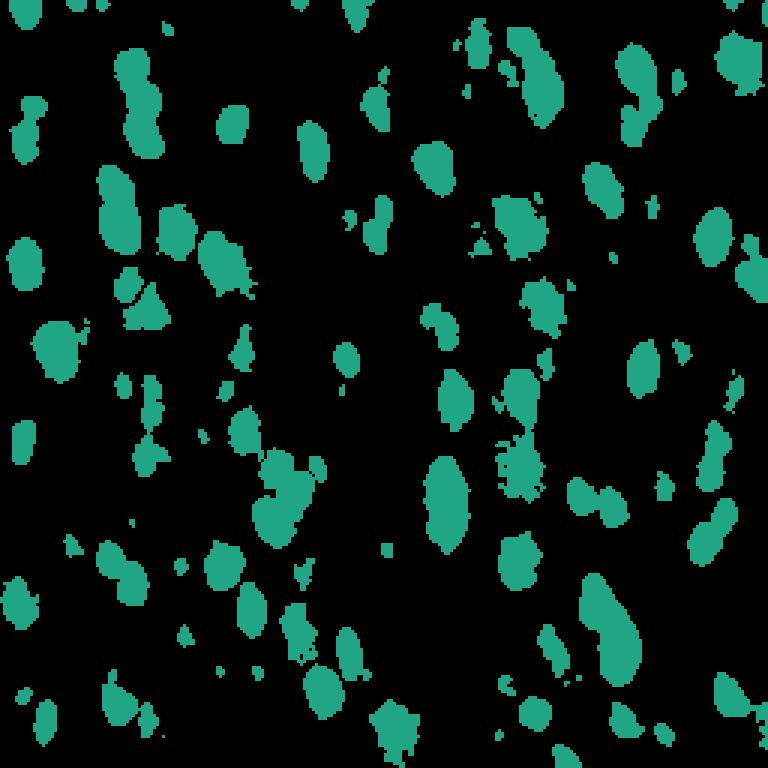
Write a WebGL 1 fragment shader that draws this pattern.

```glsl
precision highp float;
// Scattered, mostly upright cell nuclei on black, as a coarse binary mask.
// Jittered grids place noisy ellipses, some in touching pairs, plus ragged
// debris; the field is sampled on square blocks and supersampled.
uniform vec2 u_resolution;

const vec3 BACKGROUND = vec3(0.0);
const vec3 NUCLEUS = vec3(0.13, 0.65, 0.52);
const float BLOCKS = 256.0;                 // mask blocks across the canvas
const float NUCLEUS_GRID = 9.0;
const float NUCLEUS_PRESENCE = 0.85;
const vec2 NUCLEUS_LENGTH = vec2(0.023, 0.043);  // half-length range
const vec2 NUCLEUS_ROUGH = vec2(0.12, 0.9);
const float PAIRING = 0.3;                  // share of nuclei with a partner
const float DEBRIS_GRID = 13.0;
const float DEBRIS_PRESENCE = 0.36;
const vec2 DEBRIS_LENGTH = vec2(0.007, 0.020);
const vec2 DEBRIS_ROUGH = vec2(0.6, 2.2);
const vec2 ASPECT = vec2(0.52, 0.78);       // width over length
const float TILT = 0.17;                    // mean lean to the left, radians
const float TILT_SPREAD = 0.45;
const float WOBBLE = 0.55;                  // broad outline distortion
const float WOBBLE_FREQ = 36.0;
const float RAGGED_FREQ = 105.0;
const vec2 VOID_CENTER = vec2(0.51, 0.45);  // sparse upright zone
const vec2 VOID_SCALE = vec2(1.0, 0.35);

vec4 hash4(vec2 p, float seed) {
  vec4 k = vec4(dot(p, vec2(127.1, 311.7)), dot(p, vec2(269.5, 183.3)),
                dot(p, vec2(419.2, 371.9)), dot(p, vec2(97.3, 157.1)));
  return fract(sin(k + seed * 17.31) * 43758.545);
}

float noise(vec2 p) {
  vec2 i = floor(p), f = fract(p);
  f = f * f * (3.0 - 2.0 * f);
  float low = mix(hash4(i, 9.0).x, hash4(i + vec2(1.0, 0.0), 9.0).x, f.x);
  float high = mix(hash4(i + vec2(0.0, 1.0), 9.0).x, hash4(i + 1.0, 9.0).x, f.x);
  return mix(low, high, f.y);
}

// Normalised radius: 1 on the rim of an ellipse whose long axis leans by tilt.
float ellipseRadius(vec2 p, float tilt, float halfLength, float aspect) {
  float c = cos(tilt), s = sin(tilt);
  vec2 q = vec2(c * p.x + s * p.y, c * p.y - s * p.x);
  return length(q / (halfLength * vec2(aspect, 1.0)));
}

// Lowest noisy radius over one scattered layer; below 1 is inside.
float scatter(vec2 p, float grid, float presence, vec2 lengths, vec2 roughs,
              float pairing, float seed, vec2 grain) {
  float field = 10.0;
  vec2 home = floor(p * grid);
  for (int y = -1; y <= 1; y++) {
    for (int x = -1; x <= 1; x++) {
      vec2 cell = home + vec2(float(x), float(y));
      vec4 place = hash4(cell, seed);
      vec2 center = (cell + 0.05 + 0.9 * place.xy) / grid;
      float open = smoothstep(0.02, 0.13, length((center - VOID_CENTER) * VOID_SCALE));
      if (place.z > presence * open) continue;

      vec4 form = hash4(cell, seed + 1.0);
      float halfLength = mix(lengths.x, lengths.y, form.x);
      float aspect = mix(ASPECT.x, ASPECT.y, form.y);
      float tilt = TILT + TILT_SPREAD * (2.0 * form.z - 1.0);
      float rough = mix(roughs.x, roughs.y, pow(form.w, 3.0));
      float r = ellipseRadius(p - center, tilt, halfLength, aspect);

      // Touching partner, usually near the end of the long axis
      if (place.w < pairing) {
        vec4 mate = hash4(cell, seed + 2.0);
        float heading = tilt + 1.6 * (mate.x - 0.5);
        vec2 offset = 1.35 * halfLength * vec2(-sin(heading), cos(heading));
        float mateTilt = tilt + 1.2 * (mate.y - 0.5);
        float mateLength = halfLength * mix(0.65, 0.95, mate.z);
        r = min(r, ellipseRadius(p - center - offset, mateTilt, mateLength, 0.72));
      }
      field = min(field, r + WOBBLE * grain.x + rough * grain.y);
    }
  }
  return field;
}

// Binary mask, constant over each block
float mask(vec2 p) {
  p = (floor(p * BLOCKS) + 0.5) / BLOCKS;
  vec2 grain = vec2(noise(p * WOBBLE_FREQ), noise(p * RAGGED_FREQ + 31.7)) - 0.5;
  float nuclei = scatter(p, NUCLEUS_GRID, NUCLEUS_PRESENCE, NUCLEUS_LENGTH,
                         NUCLEUS_ROUGH, PAIRING, 3.0, grain);
  float debris = scatter(p, DEBRIS_GRID, DEBRIS_PRESENCE, DEBRIS_LENGTH,
                         DEBRIS_ROUGH, 0.0, 7.0, grain);
  return step(min(nuclei, debris), 1.0);
}

void main() {
  // 2 x 2 samples per pixel smooth the block edges at any canvas size
  float coverage = 0.0;
  for (int j = 0; j < 2; j++) {
    for (int i = 0; i < 2; i++) {
      vec2 shift = 0.5 * vec2(float(i), float(j)) - 0.25;
      coverage += 0.25 * mask((gl_FragCoord.xy + shift) / u_resolution.y);
    }
  }
  gl_FragColor = vec4(mix(BACKGROUND, NUCLEUS, coverage), 1.0);
}
```
